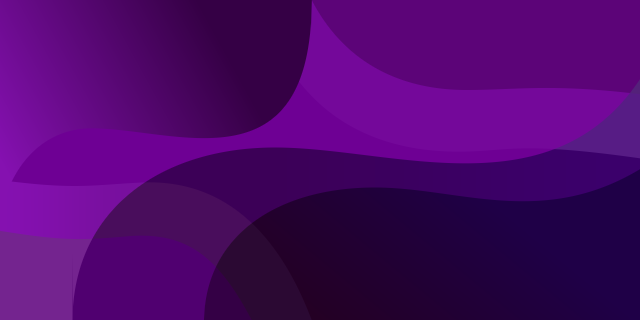
Give the GLSL for this background, as a WebGL 2 fragment shader.

```glsl
#version 300 es
precision highp float;
// Overlapping translucent purple waves with soft diagonal gradients.

uniform vec2 u_resolution;
out vec4 fragColor;

#define GRID 384.0        // design units per canvas height, y runs downward
#define ASPECT 2.0        // design width over height
#define SOLVE_STEPS 20    // bisection steps for each curve
#define VIOLET vec3(0.430, 0.000, 0.580)
#define PLUM vec3(0.360, 0.016, 0.470)
#define ORCHID vec3(0.455, 0.030, 0.605)
#define GLOW vec3(0.520, 0.065, 0.690)
#define SHADE vec3(0.208, 0.000, 0.270)

vec2 bezier(vec2 a, vec2 b, vec2 c, vec2 d, float t) {
    float s = 1.0 - t;
    return s * s * s * a + 3.0 * s * s * t * b + 3.0 * s * t * t * c + t * t * t * d;
}

vec2 bezierVelocity(vec2 a, vec2 b, vec2 c, vec2 d, float t) {
    float s = 1.0 - t;
    return s * s * (b - a) + 2.0 * s * t * (c - b) + t * t * (d - c);
}

// Coverage below a wave of two cubics that both advance in x and meet at d.
float below(vec2 p, vec2 a, vec2 b, vec2 c, vec2 d, vec2 e, vec2 f, vec2 g) {
    if (p.x > d.x) {
        a = d; b = e; c = f; d = g;
    }
    float lo = 0.0, hi = 1.0;
    for (int i = 0; i < SOLVE_STEPS; i++) {
        float mid = 0.5 * (lo + hi);
        if (bezier(a, b, c, d, mid).x < p.x) lo = mid;
        else hi = mid;
    }
    float t = 0.5 * (lo + hi);
    vec2 tangent = normalize(bezierVelocity(a, b, c, d, t));
    vec2 offset = p - bezier(a, b, c, d, t);
    float dist = tangent.x * offset.y - tangent.y * offset.x;
    return clamp(0.5 + dist * u_resolution.y / GRID, 0.0, 1.0);
}

void main() {
    vec2 uv = gl_FragCoord.xy / u_resolution;
    vec2 p = vec2(uv.x * ASPECT, 1.0 - uv.y) * GRID;

    // Upper right waves
    float canopy = 1.0 - below(p, vec2(374, 0), vec2(413, 75), vec2(480, 108),
        vec2(560, 108), vec2(620, 108), vec2(660, 100), vec2(768, 113));
    float ribbon = 1.0 - below(p, vec2(340, 70), vec2(385, 148), vec2(460, 182),
        vec2(550, 182), vec2(610, 182), vec2(620, 169), vec2(768, 190));

    // Lower left waves
    float outerHill = below(p, vec2(0, 216), vec2(90, 228), vec2(110, 222),
        vec2(170, 219), vec2(260, 215), vec2(330, 268), vec2(374, 384));
    float innerHill = below(p, vec2(0, 277), vec2(80, 290), vec2(100, 288),
        vec2(160, 283), vec2(225, 280), vec2(262, 308), vec2(302, 384));

    // Large dark swells
    float swell = below(p, vec2(87, 384), vec2(88, 250), vec2(195, 177),
        vec2(330, 177), vec2(470, 177), vec2(661, 255), vec2(768, 95));
    float deep = below(p, vec2(245, 384), vec2(246, 285), vec2(330, 225),
        vec2(450, 225), vec2(550, 225), vec2(650, 274), vec2(768, 203));

    // Upper left lobe
    float lobe = 1.0 - below(p, vec2(-2, 275), vec2(6, 205), vec2(48, 154),
        vec2(110, 154), vec2(210, 154), vec2(374, 229), vec2(374, 0));

    // Bright layers
    vec3 color = mix(VIOLET, ORCHID, ribbon);
    color = mix(color, PLUM, canopy);
    vec3 hillColor = mix(GLOW, vec3(0.47, 0.06, 0.62), smoothstep(0.0, 160.0, p.x));
    color = mix(color, hillColor, outerHill);
    color = mix(color, vec3(0.455, 0.14, 0.56), innerHill);

    // Middle swell, tinted wherever another wave crosses it
    vec3 swellColor = mix(vec3(0.235, 0.0, 0.34), vec3(0.23, 0.0, 0.42),
        smoothstep(250.0, 768.0, p.x));
    swellColor = mix(swellColor, vec3(0.285, 0.05, 0.36), outerHill);
    swellColor = mix(swellColor, vec3(0.315, 0.0, 0.44), innerHill);
    swellColor = mix(swellColor, vec3(0.34, 0.11, 0.52), ribbon);
    swellColor = mix(swellColor, vec3(0.33, 0.13, 0.48), canopy);
    color = mix(color, swellColor, swell);

    // Deepest swell, wine at the bottom and indigo at the right
    float indigo = clamp((p.x - 380.0) / 388.0 + (384.0 - p.y) / 320.0, 0.0, 1.0);
    vec3 deepColor = mix(vec3(0.14, 0.0, 0.14), vec3(0.12, 0.0, 0.28), indigo);
    deepColor = mix(deepColor, vec3(0.17, 0.035, 0.20), outerHill);
    deepColor = mix(deepColor, vec3(0.205, 0.0, 0.27), innerHill);
    color = mix(color, deepColor, deep);

    // Lobe fades from a glowing left edge to shade
    float fade = dot(p - vec2(0.0, 190.0), vec2(1.0, -0.55)) / 341.0;
    color = mix(color, mix(GLOW, SHADE, clamp(fade, 0.0, 1.0)), lobe);

    fragColor = vec4(color, 1.0);
}
```
